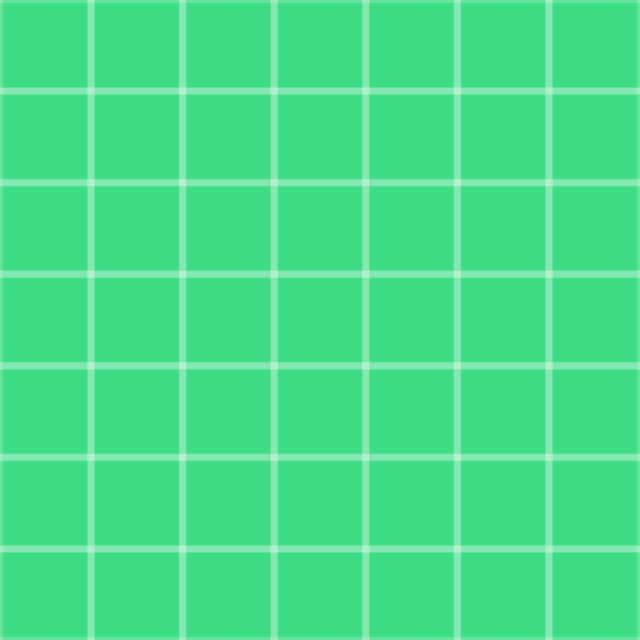
Reproduce this pattern procedurally as a WebGL 2 fragment shader.

```glsl
#version 300 es
precision highp float;

#define CELL_SIZE 0.1431
#define LINE_HALF_WIDTH 0.0056
#define EDGE_SOFTNESS 0.0019
#define INNER_OPACITY 0.36
#define BORDER_OPACITY 0.21
#define GROUND_COLOR vec3(0.24, 0.862, 0.52)
#define LINE_COLOR vec3(1.0)

uniform vec2 u_resolution;
out vec4 fragColor;

// Opacity of the lines crossing each axis; the grid is centred on a cell.
vec2 lineOpacity(vec2 fromCenter, float softness) {
    vec2 cell = fract(fromCenter / CELL_SIZE + 0.5);
    vec2 lineDistance = min(cell, 1.0 - cell) * CELL_SIZE;
    vec2 coverage = 1.0 - smoothstep(LINE_HALF_WIDTH - softness,
                                     LINE_HALF_WIDTH + softness, lineDistance);

    // The outermost lines, cut by the canvas border, are fainter.
    vec2 isBorder = step(3.0 * CELL_SIZE, abs(fromCenter));
    return coverage * mix(vec2(INNER_OPACITY), vec2(BORDER_OPACITY), isBorder);
}

void main() {
    float canvasSize = min(u_resolution.x, u_resolution.y);
    vec2 fromCenter = (gl_FragCoord.xy - 0.5 * u_resolution) / canvasSize;
    float softness = max(EDGE_SOFTNESS, 0.5 / canvasSize);
    vec2 opacity = lineOpacity(fromCenter, softness);

    // Two translucent layers, so the crossings come out brighter.
    vec3 color = mix(GROUND_COLOR, LINE_COLOR, opacity.x);
    color = mix(color, LINE_COLOR, opacity.y);
    fragColor = vec4(color, 1.0);
}
```
